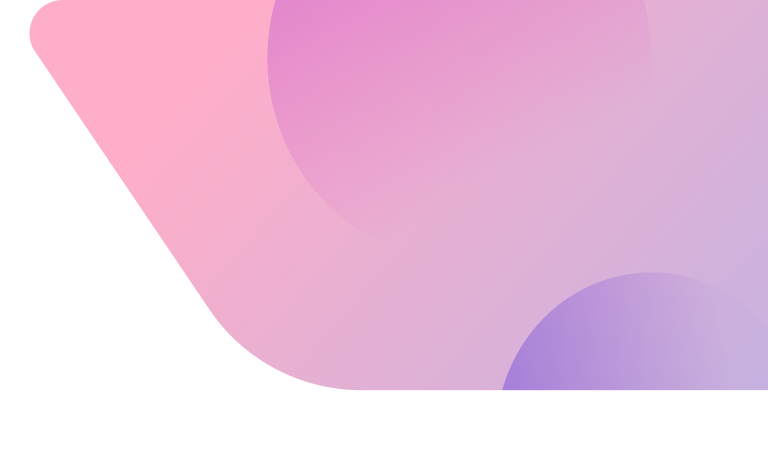
A WebGL 2 fragment shader for this background:

```glsl
#version 300 es
precision highp float;

uniform vec2 u_resolution;
out vec4 outColor;

// Lengths are in canvas heights, origin at the lower left.
const vec3 PAPER = vec3(1.0);
const vec3 PINK = vec3(1.0, 0.682, 0.788);
const vec3 LAVENDER = vec3(0.776, 0.702, 0.878);
const vec3 ORCHID = vec3(0.871, 0.510, 0.804);
const vec3 VIOLET = vec3(0.627, 0.478, 0.851);

// Panel outline: two rounded corners joined by a slanted side
const vec2 SLANT_NORMAL = vec2(-0.8286, -0.5598);
const vec2 TOP_CENTRE = vec2(0.132, 0.930);
const float TOP_RADIUS = 0.070;
const vec2 LOW_CENTRE = vec2(0.759, 0.5654);
const float LOW_RADIUS = 0.3851;
const vec2 PANEL_FROM = vec2(0.308, 0.734);
const vec2 PANEL_TO = vec2(1.349, -0.164);

// Upper ellipse and its fade
const vec2 UPPER_CENTRE = vec2(0.9654, 0.8784);
const vec2 UPPER_RADII = vec2(0.4036, 0.4235);
const vec2 UPPER_FROM = vec2(0.542, 1.079);
const vec2 UPPER_TO = vec2(0.864, 0.515);

// Lower ellipse and its fade
const vec2 LOWER_CENTRE = vec2(1.369, 0.0839);
const vec2 LOWER_RADII = vec2(0.327, 0.3438);
const vec2 LOWER_FROM = vec2(1.003, 0.173);
const vec2 LOWER_TO = vec2(1.556, 0.263);
const float LOWER_FAINTEST = 0.05;

float cross2(vec2 a, vec2 b) {
    return a.x * b.y - a.y * b.x;
}

// Linear ramp: 0 at the first point, 1 at the second
float ramp(vec2 p, vec2 from, vec2 to) {
    vec2 axis = to - from;
    return clamp(dot(p - from, axis) / dot(axis, axis), 0.0, 1.0);
}

// Two half planes meeting in an arc; normals in counterclockwise order
float roundedCorner(vec2 p, vec2 centre, float radius, vec2 nA, vec2 nB) {
    vec2 q = p - centre;
    bool onArc = cross2(nA, q) > 0.0 && cross2(q, nB) > 0.0;
    float reach = onArc ? length(q) : max(dot(q, nA), dot(q, nB));
    return reach - radius;
}

// First-order distance to an ellipse
float ellipse(vec2 p, vec2 centre, vec2 radii) {
    vec2 q = p - centre;
    float k = length(q / radii);
    return k * (k - 1.0) / max(length(q / (radii * radii)), 1e-4);
}

// Antialiased fill, one pixel wide at the edge
float coverage(float d) {
    return clamp(0.5 - d * u_resolution.y, 0.0, 1.0);
}

void main() {
    vec2 p = gl_FragCoord.xy / u_resolution.y;

    // Panel gradient
    vec3 color = mix(PINK, LAVENDER, ramp(p, PANEL_FROM, PANEL_TO));

    // Fading ellipses
    float upper = coverage(ellipse(p, UPPER_CENTRE, UPPER_RADII));
    color = mix(color, ORCHID, upper * (1.0 - ramp(p, UPPER_FROM, UPPER_TO)));

    float lower = coverage(ellipse(p, LOWER_CENTRE, LOWER_RADII));
    float lowerAlpha = max(1.0 - ramp(p, LOWER_FROM, LOWER_TO), LOWER_FAINTEST);
    color = mix(color, VIOLET, lower * lowerAlpha);

    // Cut everything to the panel outline
    float topCorner = roundedCorner(p, TOP_CENTRE, TOP_RADIUS, vec2(0.0, 1.0), SLANT_NORMAL);
    float lowCorner = roundedCorner(p, LOW_CENTRE, LOW_RADIUS, SLANT_NORMAL, vec2(0.0, -1.0));
    color = mix(PAPER, color, coverage(max(topCorner, lowCorner)));

    outColor = vec4(color, 1.0);
}
```
